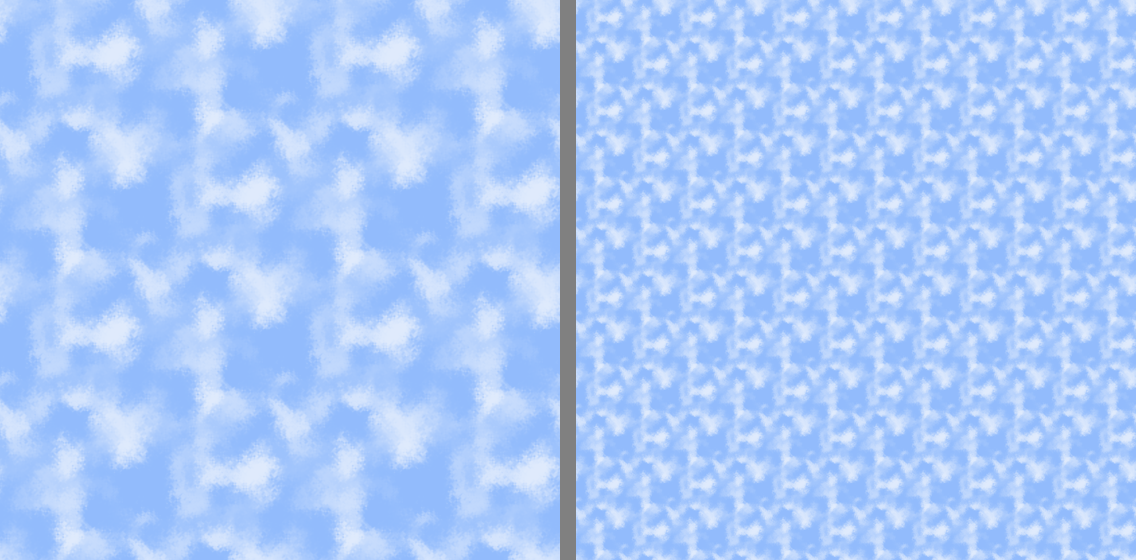
Left: one tile. Right: repeated 3 by 3.
A WebGL 1 fragment shader for this texture:

```glsl
precision highp float;
// Soft white clouds on a light blue sky, repeating in a half-offset brick layout.
// Layered sines with random phases give the cloud density; wrapping noise
// shifts the lookup point to fray the cloud edges.

uniform vec2 u_resolution;

const float TAU = 6.28319;
const int MAX_WAVE = 6;
const vec3 SKY = vec3(0.573, 0.735, 0.99);
const vec3 CLOUD = vec3(0.873, 0.918, 0.99);

vec2 hash2(vec2 cell) {
  vec2 s = vec2(dot(cell, vec2(127.1, 311.7)), dot(cell, vec2(269.5, 183.3)));
  return fract(sin(s) * 43758.55);
}

// Smooth noise vector in -0.5..0.5 that wraps over each unit of p.
vec2 wrappedNoise(vec2 p, float cells, float seed) {
  vec2 cell = floor(p * cells);
  vec2 f = fract(p * cells);
  f = f * f * (3.0 - 2.0 * f);
  vec2 lo = mod(cell, cells);
  vec2 hi = mod(cell + 1.0, cells);
  vec2 bottom = mix(hash2(lo + seed), hash2(vec2(hi.x, lo.y) + seed), f.x);
  vec2 top = mix(hash2(vec2(lo.x, hi.y) + seed), hash2(hi + seed), f.x);
  return mix(bottom, top, f.y) - 0.5;
}

// Strength of a wave by its squared frequency; peaks at puff size.
float waveWeight(float freq2) {
  return freq2 / (6.0 + 0.6 * freq2 * freq2);
}

// Sum of whole-number waves, scaled to zero mean and unit deviation.
float cloudDensity(vec2 p, float seed) {
  float sum = 0.0;
  float power = 0.0;
  for (int i = 0; i <= MAX_WAVE; i++) {
    for (int j = -MAX_WAVE; j <= MAX_WAVE; j++) {
      // Half of the wave plane is enough: opposite waves are the same.
      if (i > 0 || j > 0) {
        vec2 wave = vec2(float(i), float(j));
        float weight = waveWeight(dot(wave, wave));
        float phase = hash2(wave + seed).x;
        sum += weight * sin(TAU * fract(dot(wave, p) + phase));
        power += 0.5 * weight * weight;
      }
    }
  }
  return sum / sqrt(power);
}

// Billows, tufts and a fine frayed grain, from large to small.
vec2 frayEdges(vec2 p) {
  return p + 0.06 * wrappedNoise(p, 12.0, 3.0)
           + 0.03 * wrappedNoise(p, 32.0, 17.0)
           + 0.04 * wrappedNoise(p, 104.0, 41.0);
}

void main() {
  vec2 uv = gl_FragCoord.xy / u_resolution;

  // Diagonal axes: one unit is one step of the brick layout.
  vec2 p = 2.0 * vec2(uv.x + uv.y, uv.x - uv.y);

  float density = cloudDensity(frayEdges(p), 23.0);
  float cover = smoothstep(-1.45, 2.6, density);
  gl_FragColor = vec4(mix(SKY, CLOUD, cover), 1.0);
}
```
